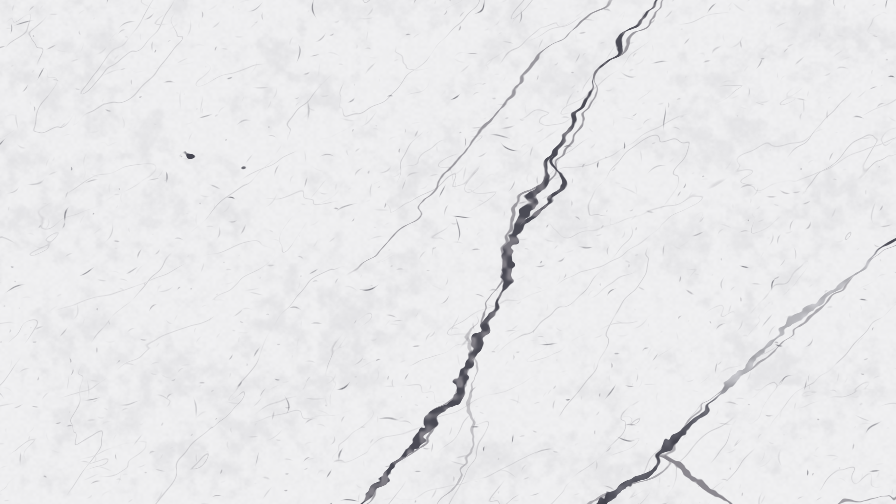
A Shadertoy shader for this texture:

```glsl
// White marble with jagged dark diagonal veins, faint hairlines and scattered short flecks.

const vec3 STONE = vec3(0.936, 0.936, 0.942);
const vec3 CLOUD = vec3(0.898, 0.898, 0.907);
const vec3 DARK_INK = vec3(0.28, 0.28, 0.32);
const vec3 MID_INK = vec3(0.50, 0.49, 0.52);
const vec3 PALE_INK = vec3(0.67, 0.67, 0.69);
const float FLECK_TILT = 0.65;
const float FLECK_SPREAD = 2.2;
const float HAIRLINE_STRENGTH = 0.32;
const float GRAIN = 0.016;
const float TAU = 6.2832;

float hash(vec2 p) {
    return fract(sin(dot(p, vec2(127.1, 311.7))) * 43758.5453);
}

float noise(vec2 p) {
    vec2 i = floor(p), f = fract(p);
    f = f * f * (3.0 - 2.0 * f);
    return mix(mix(hash(i), hash(i + vec2(1, 0)), f.x),
               mix(hash(i + vec2(0, 1)), hash(i + vec2(1, 1)), f.x), f.y);
}

float fbm(vec2 p) {
    float sum = 0.0, amp = 0.5;
    for (int i = 0; i < 4; i++) {
        sum += amp * noise(p);
        p = p * 2.03 + 17.0;
        amp *= 0.5;
    }
    return sum / 0.9375;
}

vec2 turn(vec2 p, float a) {
    return vec2(cos(a) * p.x + sin(a) * p.y, cos(a) * p.y - sin(a) * p.x);
}

float cover(float d, float halfWidth) {
    float s = max(0.75 / iResolution.y, 0.0012);
    return 1.0 - smoothstep(halfWidth - s, halfWidth + s, d);
}

// Coverage of a vein; path = start x, slope, bend, half width; span = y range
float vein(vec2 p, vec4 path, vec2 span, float seed) {
    float t = (p.y - span.x) / (span.y - span.x);
    float jag = 0.030 * (noise(vec2(p.y * 9.0, seed)) - 0.5)
              + 0.021 * (noise(vec2(p.y * 28.0, seed + 5.0)) - 0.5)
              + 0.012 * (noise(vec2(p.y * 75.0, seed + 9.0)) - 0.5);
    float x = path.x + path.y * (p.y - span.x) + path.z * sin(TAU * t) + jag;
    float d = abs(p.x - x) / sqrt(1.0 + path.y * path.y);
    float w = path.w * (0.2 + 1.5 * noise(vec2(p.y * 24.0, seed + 3.0)));
    w *= 0.5 + noise(p * 110.0);
    return cover(d, w) * smoothstep(0.0, 0.07, t) * (1.0 - smoothstep(0.93, 1.0, t));
}

// Short curved dashes, one per chosen grid cell
float flecks(vec2 p, float size, float share, float peak) {
    float ink = 0.0;
    vec2 home = floor(p / size);
    for (int j = -1; j <= 1; j++)
    for (int i = -1; i <= 1; i++) {
        vec2 cell = home + vec2(i, j);
        if (hash(cell + 3.7) > share) continue;
        vec2 q = p - (cell + vec2(hash(cell), hash(cell + 31.3))) * size;
        q = turn(q, FLECK_TILT + FLECK_SPREAD * (hash(cell + 11.9) - 0.5));
        float len = size * mix(0.08, 0.5, hash(cell + 47.1));
        q.y += (hash(cell + 61.0) - 0.5) * 0.8 * q.x * q.x / len;
        float taper = 1.0 - smoothstep(0.2, 1.0, abs(q.x) / len);
        float strength = peak * mix(0.12, 1.0, pow(hash(cell + 83.0), 2.5));
        ink = max(ink, strength * taper * cover(abs(q.y), 0.0011 * taper));
    }
    return ink;
}

// Broken contour of stretched noise, thinned by its own gradient
float hairline(vec2 p, float angle, float seed) {
    vec2 q = turn(p, angle) * vec2(2.2, 8.0) + seed;
    vec2 e = vec2(0.02, 0.0);
    float f = fbm(q);
    vec2 slope = vec2(fbm(q + e) - f, fbm(q + e.yx) - f) / e.x * vec2(2.2, 8.0);
    float d = abs(f - 0.5) / max(length(slope), 1.0);
    float gaps = smoothstep(0.4, 0.65, fbm(p * 13.0 + seed));
    return gaps * cover(d, 0.0007);
}

void mainImage(out vec4 fragColor, in vec2 fragCoord) {
    vec2 p = fragCoord / iResolution.y;
    vec2 q = p + 0.009 * (vec2(noise(p * 32.0), noise(p * 32.0 + 40.0)) - 0.5);

    // Mottled stone with fine grain
    float cloud = smoothstep(0.46, 0.74, 0.5 * fbm(p * 11.0 + 4.0) + 0.5 * fbm(p * 45.0));
    vec3 col = mix(STONE, CLOUD, cloud) + GRAIN * (noise(p * 160.0) - 0.5);

    // Hairlines and flecks
    float hair = max(hairline(q, 0.85, 5.0), 0.7 * hairline(q, 0.4, 29.0));
    col = mix(col, MID_INK, HAIRLINE_STRENGTH * hair);
    col = mix(col, MID_INK, flecks(q, 0.034, 0.5, 0.5));
    col = mix(col, DARK_INK, flecks(q + 7.0, 0.056, 0.4, 0.7));

    // Thin side veins
    float thin = 0.75 * vein(q, vec4(0.69, 0.935, 0.02, 0.0019), vec2(0.45, 1.02), 21.0);
    thin = max(thin, 0.4 * vein(q, vec4(0.87, 0.22, 0.01, 0.0022), vec2(-0.05, 0.38), 33.0));
    thin = max(thin, 0.7 * vein(q.yx, vec4(0.012, 0.0, 0.004, 0.0018), vec2(1.6, 1.85), 45.0));
    thin = max(thin, 0.9 * vein(q, vec4(1.54, -1.6, 0.0, 0.0035), vec2(-0.05, 0.1), 57.0));
    col = mix(col, MID_INK, thin);

    // Right vein: dark at both ends, pale between
    float pale = smoothstep(0.17, 0.26, p.y) * (1.0 - smoothstep(0.47, 0.52, p.y));
    vec3 rightInk = mix(DARK_INK, PALE_INK, pale) + 0.2 * (noise(p * 65.0) - 0.3);
    vec4 rightPath = vec4(1.13, 1.03, -0.035, 0.0054);
    vec2 rightSpan = vec2(-0.1, 1.2);
    float strand = 0.05 * (noise(vec2(p.y * 17.0, 71.0)) - 0.5);
    col = mix(col, MID_INK, 0.6 * vein(q - vec2(strand, 0.0),
              vec4(rightPath.xyz, 0.0019), rightSpan, 64.0));
    col = mix(col, rightInk, 0.95 * vein(q, rightPath, rightSpan, 64.0));

    // Main vein, thinner upward, with a loop and a loose braided strand
    float girth = mix(0.0068, 0.0036, smoothstep(0.2, 0.95, p.y));
    vec4 mainPath = vec4(0.605, 0.68, 0.068, girth);
    vec2 mainSpan = vec2(-0.1, 1.1);
    float braid = 0.05 * (noise(vec2(p.y * 15.0, 88.0)) - 0.5);
    float bulge = (p.y - 0.62) / 0.05;
    float loopShift = 0.044 * exp(-bulge * bulge);
    col = mix(col, MID_INK, 0.75 * vein(q - vec2(braid, 0.0),
              vec4(mainPath.xyz, 0.0022), mainSpan, 12.0));
    float body = max(vein(q, mainPath, mainSpan, 12.0),
                     vein(q - vec2(loopShift, 0.0), vec4(mainPath.xyz, 0.0034), mainSpan, 12.0));
    vec3 mainInk = mix(DARK_INK, MID_INK, smoothstep(0.35, 0.85, noise(p * 80.0)));
    col = mix(col, mainInk, 0.97 * body);

    // Small dark pit with a smaller companion
    float pit = length((q - vec2(0.377, 0.694)) * vec2(0.6, 1.0));
    float speck = length((q - vec2(0.486, 0.667)) * vec2(0.7, 1.0));
    float pits = max(cover(pit, 0.011 * noise(p * 90.0)), 0.8 * cover(speck, 0.003));
    col = mix(col, DARK_INK, pits);

    fragColor = vec4(col, 1.0);
}
```
